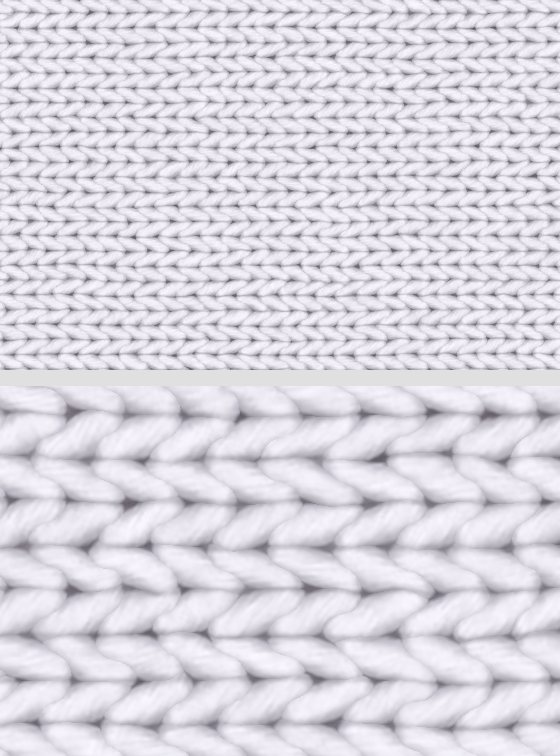
Top: the whole. Bottom: its middle third, enlarged.
Reproduce this texture procedurally as a Shadertoy shader.

```glsl
const vec2 REPEATS = vec2(28.0, 24.9);   // stitches across, yarn rows down
const float STITCH_WIDTH = 1.345;        // stitch width in row heights
const vec2 HALF_AXIS = vec2(0.62, 0.26); // half the slanted core of one leg
const float YARN_RADIUS = 0.385;

const vec3 HOLE = vec3(0.44, 0.41, 0.46);
const vec3 SHALLOW_HOLE = vec3(0.62, 0.60, 0.64);
const vec3 SHADE = vec3(0.78, 0.765, 0.81);
const vec3 YARN = vec3(0.942, 0.932, 0.97);

float hash(vec2 p) {
    return fract(sin(dot(p, vec2(127.1, 311.7))) * 43758.545);
}

float noise(vec2 p) {
    vec2 i = floor(p), f = fract(p);
    f = f * f * (3.0 - 2.0 * f);
    return mix(mix(hash(i), hash(i + vec2(1, 0)), f.x),
               mix(hash(i + vec2(0, 1)), hash(i + vec2(1, 1)), f.x), f.y);
}

// Gentle uneven tension of the fabric
vec2 tension(vec2 p) {
    vec2 slow = vec2(noise(p * 0.22), noise(p * 0.22 + 40.0)) - 0.5;
    vec2 fine = vec2(noise(p * 1.3 + 9.0), noise(p * 1.3 + 70.0)) - 0.5;
    return slow * vec2(0.5, 0.18) + fine * vec2(0.24, 0.16);
}

// One leg of yarn: x = height, y = along, z = signed distance across
vec3 leg(vec2 p, vec2 halfAxis, float radius) {
    vec2 dir = normalize(halfAxis);
    float along = dot(p, dir);
    float across = dot(p, vec2(-dir.y, dir.x));
    float beyond = max(abs(along) - length(halfAxis), 0.0);
    float d = length(vec2(beyond, across)) / radius;
    return vec3(1.0 - d * d, along, across);
}

// Highest leg at p; id receives its stitch and row
vec3 knit(vec2 p, out vec2 id) {
    vec3 top = vec3(-9.0, 0.0, 0.0);
    id = vec2(0.0);
    for (int j = -1; j <= 1; j++) {
        float row = floor(p.y) + float(j);
        float slant = mod(row, 2.0) < 0.5 ? 1.0 : -1.0;
        float phase = 0.6 + 0.16 * (hash(vec2(row, 5.0)) - 0.5);
        float stitch = floor(p.x / STITCH_WIDTH - phase + 0.5);
        for (int i = -1; i <= 1; i++) {
            vec2 cell = vec2(stitch + float(i), row);
            vec2 jitter = vec2(hash(cell), hash(cell + 31.0)) - 0.5;
            vec2 center = vec2((cell.x + phase) * STITCH_WIDTH, row + 0.5);
            vec2 axis = HALF_AXIS * vec2(1.0, slant * (1.0 + 0.2 * jitter.x));
            float radius = YARN_RADIUS * (1.0 + 0.10 * jitter.y);
            vec3 l = leg(p - center - jitter * vec2(0.16, 0.06), axis, radius);
            if (l.x > top.x) {
                top = l;
                id = cell;
            }
        }
    }
    return top;
}

// Fine twisted threads running along the yarn
float fibres(vec2 thread, vec2 id) {
    vec2 offset = id * vec2(7.3, 11.9);
    float strands = noise(vec2(thread.x * 3.0, thread.y * 10.0 + thread.x * 5.0) + offset);
    float fuzz = noise(thread * 10.0 + offset);
    return 0.6 * strands + 0.4 * fuzz - 0.5;
}

vec3 yarnColor(float height, float depth) {
    vec3 hole = mix(SHALLOW_HOLE, HOLE, depth);
    vec3 col = mix(hole, SHADE, smoothstep(-0.75, 0.05, height));
    return mix(col, YARN, smoothstep(-0.05, 1.0, height));
}

void mainImage(out vec4 fragColor, in vec2 fragCoord) {
    vec2 uv = fragCoord / iResolution.xy;
    vec2 p = vec2(uv.x, 1.0 - uv.y) * REPEATS * vec2(STITCH_WIDTH, 1.0);
    p.y += 0.12;
    p += tension(p);

    vec2 id;
    vec3 yarn = knit(p, id);
    float fibre = fibres(yarn.yz, id);
    vec3 col = yarnColor(yarn.x + 0.24 * fibre, noise(p * 1.1 + 55.0));

    // Crease between rows, deeper in some places
    float edge = abs(fract(p.y + 0.5) - 0.5);
    float crease = exp(-edge * edge / 0.006);
    col *= 1.0 - crease * (0.05 + 0.10 * noise(p * 1.7));

    // Light from above, thread texture and uneven tone
    col *= 1.0 - 0.06 * smoothstep(0.02, 0.36, yarn.z);
    col *= 1.0 + 0.07 * fibre;
    col *= 1.0 + 0.02 * (hash(id + 17.0) - 0.5);

    fragColor = vec4(clamp(col, 0.0, 1.0), 1.0);
}
```
